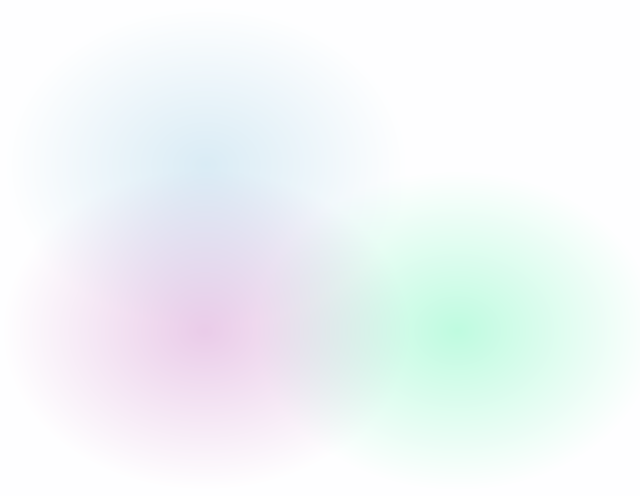
This background is drawn by a WebGL 2 fragment shader. Its source:

```glsl
#version 300 es
precision highp float;
// Three soft pastel glows, blue, pink and green, blended on a white ground.

uniform vec2 u_resolution;
out vec4 fragColor;

// Ground and the tint at the heart of each glow
const vec3 WHITE = vec3(0.998, 0.998, 1.0);
const vec3 BLUE  = vec3(0.855, 0.925, 0.960);
const vec3 PINK  = vec3(0.918, 0.800, 0.912);
const vec3 GREEN = vec3(0.750, 0.985, 0.878);

// Centres and radii as fractions of the canvas, origin at the lower left
const vec2 BLUE_CENTER  = vec2(0.322, 0.667);
const vec2 PINK_CENTER  = vec2(0.320, 0.333);
const vec2 GREEN_CENTER = vec2(0.715, 0.333);
const vec2 LEFT_RADIUS  = vec2(0.320, 0.325);
const vec2 RIGHT_RADIUS = vec2(0.315, 0.325);

// Filter colour of an elliptical glow that fades linearly to clear
vec3 glow(vec2 uv, vec2 center, vec2 radius, vec3 tint) {
  float strength = max(0.0, 1.0 - length((uv - center) / radius));
  return mix(vec3(1.0), tint, strength);
}

void main() {
  vec2 uv = gl_FragCoord.xy / u_resolution;

  // Overlapping glows multiply like layered translucent washes
  vec3 color = WHITE;
  color *= glow(uv, BLUE_CENTER, LEFT_RADIUS, BLUE);
  color *= glow(uv, PINK_CENTER, LEFT_RADIUS, PINK);
  color *= glow(uv, GREEN_CENTER, RIGHT_RADIUS, GREEN);

  fragColor = vec4(color, 1.0);
}
```
